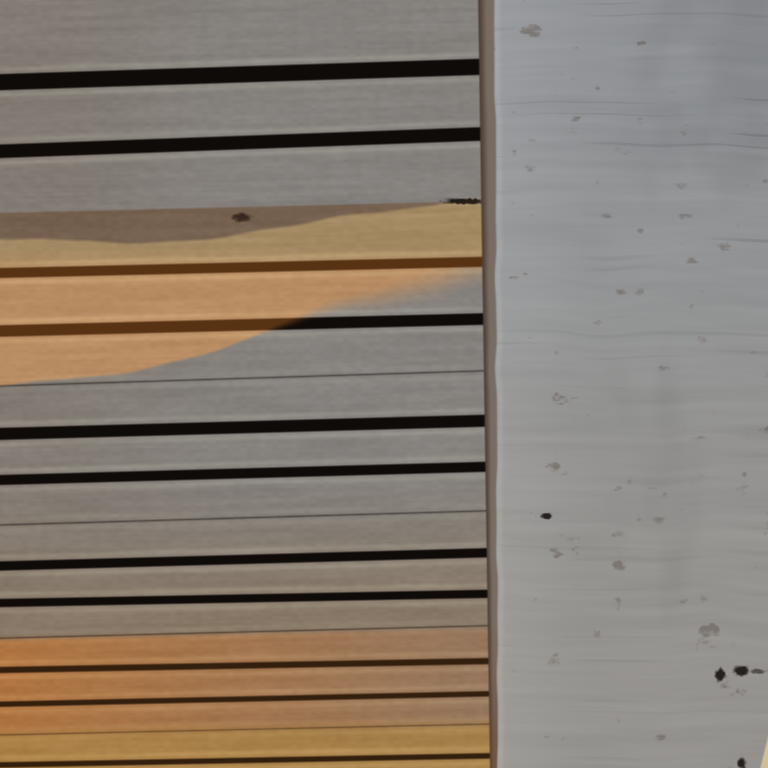
Give the GLSL for this texture, as a WebGL 2 fragment shader.

```glsl
#version 300 es
precision highp float;
// Weathered slats with dark gaps and a band of low sunlight, beside a pale painted post.

uniform vec2 u_resolution;
out vec4 fragColor;

const float POST_X = 0.625;
const vec3 SLAT_GREY = vec3(0.52, 0.505, 0.49);
const vec3 SUNLIT = vec3(0.72, 0.55, 0.39);
const vec3 SHADED_WOOD = vec3(0.46, 0.38, 0.31);
const vec3 GAP_BLACK = vec3(0.045, 0.03, 0.022);
const vec3 GAP_BROWN = vec3(0.33, 0.19, 0.07);

// Each gap: height at the left edge, height at the post, half thickness.
const vec3 GAPS[15] = vec3[15](
  vec3(.893, .913, .0105), vec3(.803, .8255, .0088), vec3(.6445, .659, .0065),
  vec3(.569, .5845, .0075), vec3(.4974, .517, .0011), vec3(.435, .452, .0078),
  vec3(.375, .392, .0065), vec3(.3164, .3346, .0011), vec3(.263, .280, .006),
  vec3(.2148, .2266, .0053), vec3(.169, .185, .0009), vec3(.1276, .139, .004),
  vec3(.083, .0964, .0035), vec3(.043, .057, .0009), vec3(.004, .0156, .0035));

float hash(vec2 p) {
  return fract(sin(dot(p, vec2(127.1, 311.7))) * 43758.5453);
}

float noise(vec2 p) {
  vec2 i = floor(p), f = fract(p);
  f = f * f * (3.0 - 2.0 * f);
  return mix(mix(hash(i), hash(i + vec2(1, 0)), f.x),
             mix(hash(i + vec2(0, 1)), hash(i + vec2(1, 1)), f.x), f.y);
}

float fbm(vec2 p) {
  float sum = 0.0, amp = 0.5;
  for (int i = 0; i < 4; i++) {
    sum += amp * noise(p);
    p = p * 2.03 + 7.1;
    amp *= 0.5;
  }
  return sum;
}

// Soft coverage: 1 inside (negative distance), 0 outside.
float cover(float dist, float soft) {
  return 1.0 - smoothstep(-soft, soft, dist);
}

float spot(vec2 p, vec2 center, vec2 radius) {
  float wobble = 0.5 * (noise(p * 260.0) - 0.5);
  return cover(length((p - center) / radius) - 1.0 + wobble, 0.45);
}

// Sunlight between a wavy upper shadow and a rising lower shadow.
float sunBand(vec2 p) {
  float wave = 0.006 * (noise(vec2(p.x * 18.0, 3.0)) - 0.5);
  float top = 0.684 + 0.055 * smoothstep(0.18, 0.64, p.x) + 0.007 * exp(-p.x * 14.0) + wave;
  float bottom = min(0.501 + 0.55 * p.x * p.x, 0.59 + 0.25 * max(p.x - 0.4, 0.0)) + wave;
  float soft = mix(0.003, 0.028, smoothstep(0.3, 0.6, p.x));
  return cover(p.y - top, 0.003) * cover(bottom - p.y, soft);
}

vec3 slatColor(vec2 p, float soft) {
  float across = p.x / POST_X;
  float level = p.y - 0.014 * across;

  // Grey boards warming towards the lower left
  vec3 col = mix(SLAT_GREY * vec3(0.98, 0.95, 0.92), SLAT_GREY, smoothstep(0.0, 0.6, across));
  col = mix(col, vec3(0.53, 0.465, 0.395), cover(level - 0.27, 0.13));
  vec3 lowWarm = mix(vec3(0.68, 0.45, 0.25), vec3(0.58, 0.46, 0.36), across);
  col = mix(col, lowWarm, cover(level - 0.168, 0.006));
  col = mix(col, vec3(0.66, 0.51, 0.28), 0.8 * cover(level - 0.045, 0.012));

  // Shaded strip above the sunlight, with its knot
  float seam = mix(0.7227, 0.738, across);
  float strip = cover(p.y - seam, 0.002) * cover(0.66 - p.y, 0.01);
  col = mix(col, SHADED_WOOD, strip);
  float sun = sunBand(p);
  vec3 sunColor = mix(SUNLIT, vec3(0.64, 0.54, 0.39), smoothstep(0.635, 0.68, p.y));
  col = mix(col, sunColor, sun);
  col = mix(col, vec3(0.17, 0.11, 0.08), 0.8 * spot(p, vec2(0.315, 0.717), vec2(0.012, 0.005)));
  col = mix(col, GAP_BLACK, 0.85 * spot(p, vec2(0.605, 0.738), vec2(0.025, 0.0035)));

  // Lengthwise grain
  col += 0.06 * (fbm(vec2(p.x * 9.0, level * 150.0)) - 0.47);
  col += 0.025 * (noise(p * vec2(120.0, 210.0)) - 0.5);

  // Gaps with pale board edges; sunlight turns the gap brown
  float warmGap = max(sun, cover(abs(level - 0.645) - 0.018, 0.006));
  warmGap = max(warmGap, cover(abs(level - 0.569) - 0.012, 0.004) * cover(p.x - 0.33, 0.05));
  warmGap = max(warmGap, 0.5 * cover(level - 0.15, 0.01));
  for (int i = 0; i < 15; i++) {
    vec3 gap = GAPS[i];
    float dist = abs(p.y - mix(gap.x, gap.y, across)) - gap.z;
    float depth = mix(0.45, 0.97, smoothstep(0.001, 0.0035, gap.z));
    float rim = exp(-pow((dist - 0.006) / 0.0035, 2.0));
    col += 0.055 * rim * depth * vec3(0.9, 1.0, 0.8);
    col = mix(col, mix(GAP_BLACK, GAP_BROWN, warmGap), depth * cover(dist, soft));
  }
  return col;
}

vec3 postColor(vec2 p, float soft) {
  vec3 col = mix(vec3(0.585, 0.575, 0.56), vec3(0.57, 0.58, 0.59), smoothstep(0.1, 0.9, p.y));
  col += 0.03 * cover(p.x - 0.70, 0.08);
  col -= 0.045 * smoothstep(0.45, 0.75, fbm(p * vec2(7.0, 3.0) + 2.0)) * smoothstep(0.7, 0.9, p.x);

  // Brushed paint: fine ripples and a few long cracks
  float ripple = p.y + 0.008 * noise(p * vec2(14.0, 5.0));
  col += 0.05 * (fbm(vec2(p.x * 7.0, ripple * 95.0)) - 0.47);
  float crack = smoothstep(0.78, 0.95, noise(vec2(p.x * 5.0, ripple * 130.0)));
  col -= 0.05 * crack * mix(0.4, 1.0, smoothstep(0.4, 0.8, p.y));
  float scuff = smoothstep(0.68, 0.82, fbm(p * vec2(36.0, 50.0)));
  col = mix(col, vec3(0.38, 0.34, 0.31), 0.5 * scuff);

  // Chips in the paint and the bright lower corner
  float chips = spot(p, vec2(0.711, 0.328), vec2(0.006, 0.004));
  chips = max(chips, spot(p, vec2(0.938, 0.121), vec2(0.006, 0.008)));
  chips = max(chips, spot(p, vec2(0.965, 0.127), vec2(0.009, 0.006)));
  chips = max(chips, 0.6 * spot(p, vec2(0.986, 0.126), vec2(0.010, 0.003)));
  chips = max(chips, spot(p, vec2(0.966, 0.006), vec2(0.005, 0.007)));
  col = mix(col, vec3(0.10, 0.075, 0.07), 0.9 * chips);
  return mix(col, vec3(0.82, 0.74, 0.60), cover(0.99 + 0.25 * p.y - p.x, soft));
}

void main() {
  vec2 p = gl_FragCoord.xy / u_resolution;
  float soft = max(0.0018, 1.0 / u_resolution.y);

  // The post has a narrow shaded side and a wide lit face
  float sideX = mix(0.638, 0.6225, p.y);
  float faceX = mix(0.648, 0.644, p.y) + 0.003 * (noise(vec2(p.y * 25.0, 1.0)) - 0.5);
  float sideT = clamp((p.x - sideX) / (faceX - sideX), 0.0, 1.0);
  vec3 side = mix(vec3(0.31, 0.255, 0.22), vec3(0.47, 0.42, 0.38), smoothstep(0.0, 0.6, sideT));
  side = mix(side, vec3(0.40, 0.27, 0.18), 0.6 * cover(p.y - 0.1, 0.12));

  vec3 col = slatColor(p, soft);
  col = mix(col, side, cover(sideX - p.x, soft));
  col = mix(col, postColor(p, soft), cover(faceX - p.x, soft));
  col += 0.035 * exp(-pow((p.x - faceX - 0.004) / 0.004, 2.0));
  fragColor = vec4(clamp(col, 0.0, 1.0), 1.0);
}
```
